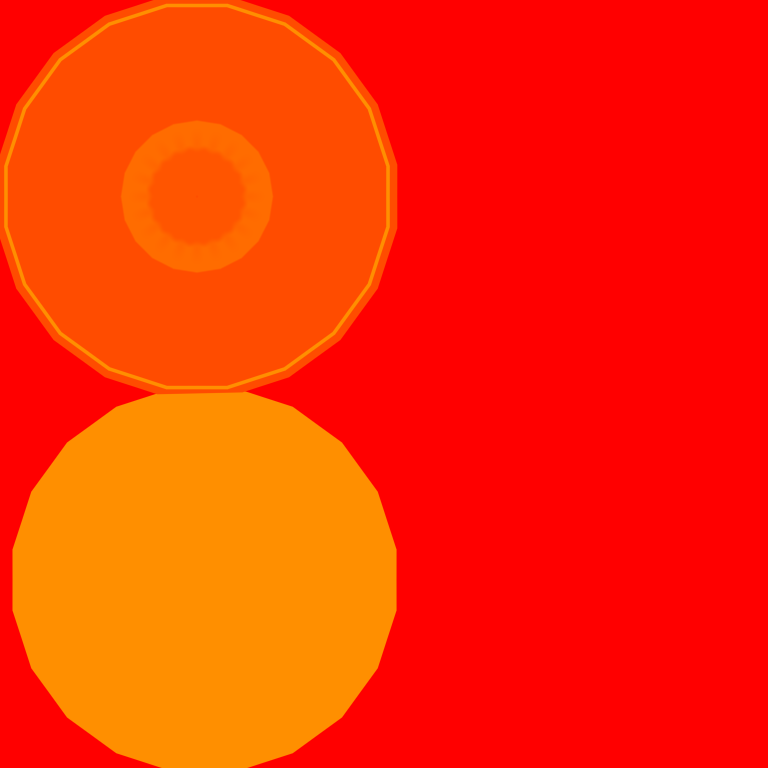
Write a Shadertoy shader that draws this background.

```glsl
const float TAU = 6.2831853;

// Signed distance to the sides of a regular 20-gon; turn is in fractions of a side
float polygon20(vec2 p, float apothem, float turn) {
    float sector = TAU / 20.0;
    float a = atan(p.y, p.x) + turn * sector;
    a = mod(a + 0.5 * sector, sector) - 0.5 * sector;
    return length(p) * cos(a) - apothem;
}

float fill(float d, float aa) {
    return 1.0 - smoothstep(-aa, aa, d);
}

void mainImage(out vec4 fragColor, in vec2 fragCoord) {
    vec2 p = fragCoord / iResolution.y;
    float aa = 0.7 / iResolution.y;
    vec3 red = vec3(1.0, 0.0, 0.0);
    vec3 vermilion = vec3(1.0, 0.30, 0.0);
    vec3 amber = vec3(1.0, 0.56, 0.0);
    vec3 color = red;

    // Lower solid disc
    color = mix(color, amber, fill(polygon20(p - vec2(0.2663, 0.2448), 0.25, 0.0), aa));

    // Upper disc, cut by a slightly tilted seam where the two meet
    vec2 q = p - vec2(0.2565, 0.7441);
    float seam = 0.4865 + 0.022 * (p.x - 0.2);
    float disc = max(polygon20(q, 0.2608, 0.0), seam - p.y);
    vec3 face = vermilion;

    // Thin rim line
    float rim = abs(polygon20(q, 0.2487, 0.0)) - 0.0023;
    face = mix(face, amber, fill(rim, aa));

    // Inner band with faint radial pleats around a paler core
    float r = length(q);
    float band = fill(polygon20(q, 0.0977, 0.5), 0.0015);
    float pleat = 0.5 + 0.5 * cos(20.0 * atan(q.y, q.x));
    float hollow = smoothstep(0.059, 0.069, r + 0.003 * pleat);
    float glow = mix(0.335, 0.425 - 0.025 * pleat * smoothstep(0.095, 0.066, r), hollow);
    face.g = mix(face.g, glow, band);
    face.g -= 0.03 * fill(r - 0.0015, aa);

    color = mix(color, face, fill(disc, aa));
    fragColor = vec4(color, 1.0);
}
```
